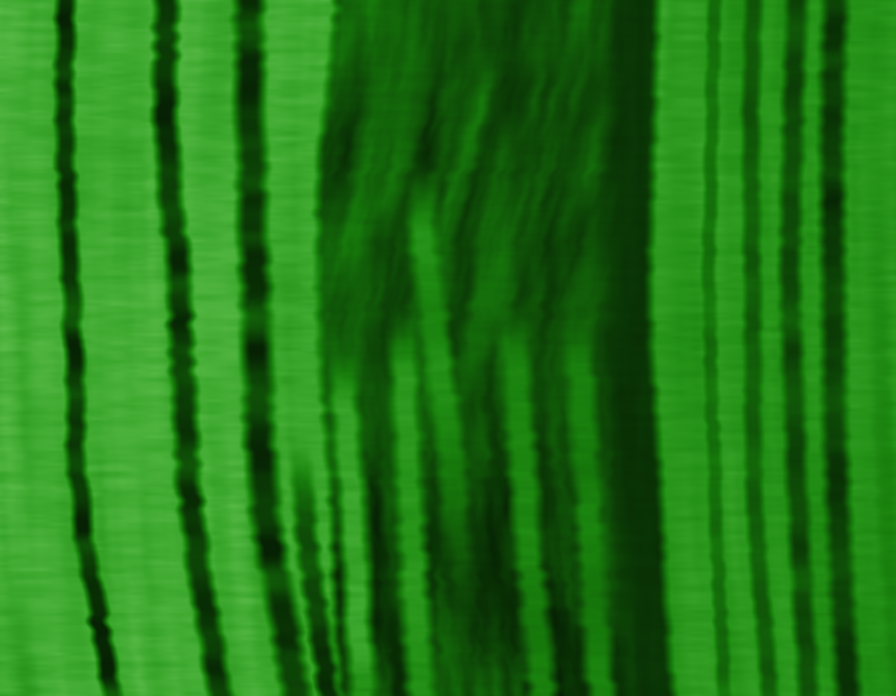
Reproduce this texture procedurally as a Shadertoy shader.

```glsl
// Draws upright green fibre bands with dark ragged seams and a shaded, streaky core.

float hash(vec2 p) {
    vec3 q = fract(vec3(p.xyx) * 0.1031);
    q += dot(q, q.yzx + 33.33);
    return fract((q.x + q.y) * q.z);
}

float noise(vec2 p) {
    vec2 cell = floor(p), f = fract(p);
    f = f * f * (3.0 - 2.0 * f);
    float low = mix(hash(cell), hash(cell + vec2(1, 0)), f.x);
    float high = mix(hash(cell + vec2(0, 1)), hash(cell + vec2(1, 1)), f.x);
    return mix(low, high, f.y);
}

// Two octaves of noise, centred on zero
float fibre(vec2 p) {
    return 0.65 * noise(p) + 0.35 * noise(p * 2.1 + 17.0) - 0.5;
}

// Soft stripe of the given half width
float stripe(float x, float centre, float halfWidth) {
    return 1.0 - smoothstep(0.25 * halfWidth, halfWidth, abs(x - centre));
}

// Sideways drift of the grain along its height
float bend(float y, float seed) {
    float sway = 0.012 * (noise(vec2(seed, y * 3.5)) - 0.5);
    float ragged = 0.005 * (noise(vec2(seed + 9.0, y * 75.0)) - 0.5);
    return 0.06 * (0.7 - y) * (0.7 - y) + sway + ragged;
}

// Pale wood on both sides of the core
float paleLevel(vec2 p) {
    float level = mix(0.655, 0.585, smoothstep(0.4, 0.7, p.x));
    level -= 0.05 * smoothstep(0.9, 1.0, p.x) * (1.0 - p.y);
    float x = p.x - bend(p.y, 3.0);
    return level + 0.09 * fibre(vec2(x * 48.0, p.y * 2.0))
                 + 0.05 * fibre(vec2(x * 16.0, p.y * 4.0));
}

// Dark seams: wide on the left, thin and growing on the right
float seams(vec2 p) {
    float dark = 0.0;
    for (int i = 0; i < 4; i++) {
        float k = float(i);
        float last = step(2.5, k);
        float lean = 0.025 * (0.5 - p.y) * (1.0 - last);
        float wear = 0.82 + 0.6 * fibre(vec2(k * 7.0, p.y * 24.0));
        float reach = mix(1.0, 1.0 - smoothstep(0.2, 0.38, p.y), last);
        float left = 0.076 + 0.14 * k - 0.018 * k * k + lean + bend(p.y, k + 20.0);
        float width = 0.015 + 0.004 * min(k, 2.0) - 0.006 * last;
        dark = max(dark, stripe(p.x, left, width) * wear * reach);

        float right = 0.793 + 0.046 * k + 0.6 * bend(p.y, k + 40.0);
        float depth = 0.35 + 0.15 * k;
        dark = max(dark, stripe(p.x, right, 0.011 + 0.003 * k) * depth * (wear + 0.15));
    }
    return clamp(dark, 0.0, 1.0);
}

// Shaded core with mottled fibres and tapering bright streaks
float coreLevel(vec2 p) {
    float shear = 0.07 * smoothstep(0.45, 1.0, p.y);
    float x = p.x - shear - bend(p.y, 5.0);
    float level = mix(0.25, 0.335, smoothstep(0.25, 0.65, p.y));
    level += 0.32 * fibre(vec2(x * 42.0, p.y * 5.0));
    level += 0.12 * fibre(vec2(x * 80.0, p.y * 14.0));
    for (int i = 0; i < 5; i++) {
        float k = float(i);
        float tall = max(0.0, 1.0 - abs(k - 2.0));
        float tip = 0.52 + 0.06 * hash(vec2(k, 8.0)) + 0.23 * tall;
        float centre = 0.38 + 0.066 * k + bend(p.y, k + 60.0);
        centre -= tall * (0.012 + 0.03 * smoothstep(0.3, 0.75, p.y));
        float body = 1.0 - smoothstep(tip - 0.12, tip, p.y);
        body *= mix(1.0, smoothstep(0.1, 0.45, p.y), tall);
        float glow = 0.61 - 0.035 * k + 0.12 * fibre(vec2(k * 5.0, p.y * 9.0));
        level = mix(level, glow, body * stripe(p.x, centre, 0.023));
    }
    // Deep shadow along the right side
    float shade = stripe(p.x, 0.706 + bend(p.y, 5.0), 0.048);
    return mix(level, 0.19 + 0.06 * fibre(p * vec2(60.0, 4.0)), 0.85 * shade);
}

// Green level to colour: deep green warming towards a paler leaf green
vec3 leafColour(float level) {
    float pale = max(level - 0.45, 0.0);
    vec3 deep = level * vec3(0.18, 1.0, 0.09);
    return deep + vec3(2.8, 0.0, 2.8) * pale * pale;
}

void mainImage(out vec4 fragColor, in vec2 fragCoord) {
    vec2 p = fragCoord / iResolution.xy;

    float level = mix(paleLevel(p), 0.13, seams(p));

    // Core boundaries
    float leftEdge = 0.355 + bend(p.y, 11.0) + 0.015 * smoothstep(0.75, 1.0, p.y);
    float rightEdge = 0.727 + 0.7 * bend(p.y, 12.0);
    float core = smoothstep(leftEdge - 0.008, leftEdge + 0.008, p.x);
    core *= 1.0 - smoothstep(rightEdge - 0.008, rightEdge + 0.008, p.x);
    level = mix(level, coreLevel(p), core);

    // Fine crosswise grain
    level *= 1.0 + 0.10 * fibre(p * vec2(22.0, 110.0));
    level = clamp(level, 0.08, 0.75);

    fragColor = vec4(leafColour(level), 1.0);
}
```
